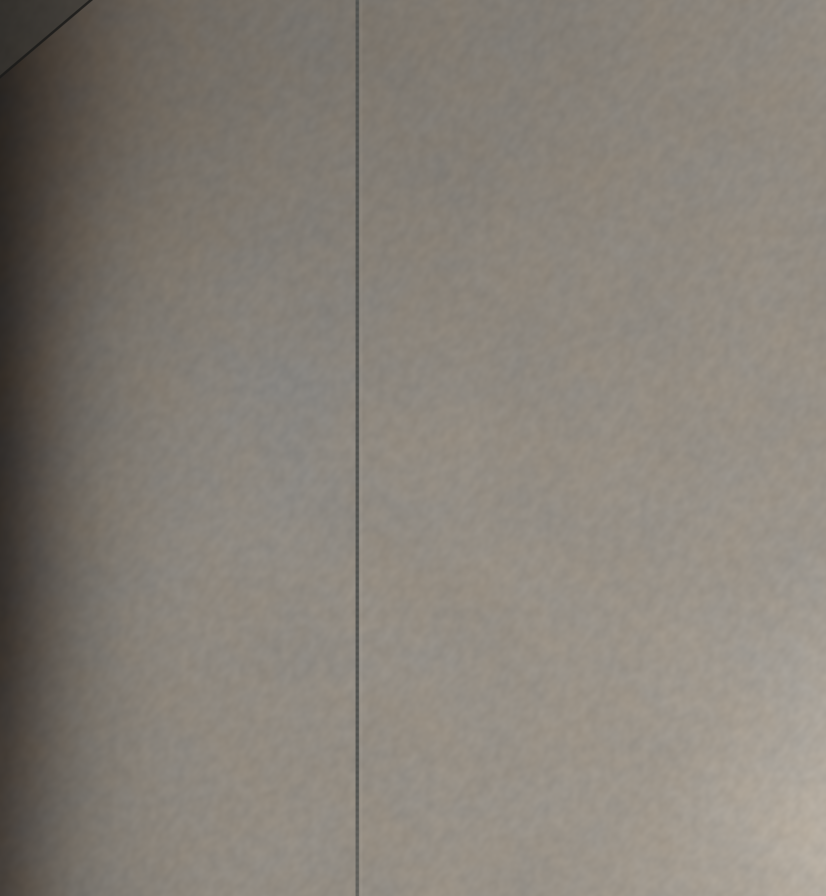
Give the GLSL for this texture, as a Shadertoy shader.

```glsl
// A matte stone wall split by one thin upright joint and a slanted corner seam.
// Light is built from smooth ramps: a shadow at the left, a dim top and a warm
// glow at the lower right; layered gradient noise adds mottling and grain.

#define STONE vec3(0.575, 0.549, 0.512)
#define SHADOW_TINT vec3(1.02, 0.965, 0.94)
#define JOINT_COLOR vec3(0.32, 0.325, 0.315)
#define JOINT_X 0.4325
#define JOINT_HALF_WIDTH 0.0016
#define SHADOW_WIDTH 0.092
#define SHADOW_DEPTH 0.64
#define TOP_DIMMING 0.22
#define GLOW 0.19
#define MOTTLE 0.035
#define GRAIN 0.045
#define ASPECT 0.921875

vec2 hashGradient(vec2 cell) {
    vec3 q = fract(cell.xyx * vec3(0.1031, 0.1030, 0.0973));
    q += dot(q, q.yzx + 33.33);
    float angle = 6.2831853 * fract((q.x + q.y) * q.z);
    return vec2(cos(angle), sin(angle));
}

float gradientNoise(vec2 p) {
    vec2 i = floor(p), f = p - i;
    vec2 w = f * f * f * (f * (f * 6.0 - 15.0) + 10.0);
    vec2 e = vec2(1.0, 0.0);
    float low = mix(dot(hashGradient(i), f),
                    dot(hashGradient(i + e.xy), f - e.xy), w.x);
    float high = mix(dot(hashGradient(i + e.yx), f - e.yx),
                     dot(hashGradient(i + e.xx), f - e.xx), w.x);
    return mix(low, high, w.y);
}

float fbm(vec2 p) {
    float sum = 0.0, amplitude = 0.6;
    for (int k = 0; k < 4; k++) {
        sum += amplitude * gradientNoise(p);
        p = mat2(1.6, 1.2, -1.2, 1.6) * p + 7.3;
        amplitude *= 0.5;
    }
    return sum;
}

float blob(vec2 p, vec2 center, vec2 radius) {
    vec2 d = (p - center) / radius;
    return exp(-dot(d, d));
}

// Coverage of a line with the given half width, smoothed over one pixel.
float stroke(float dist, float halfWidth, float pixel) {
    return 1.0 - smoothstep(halfWidth - 0.5 * pixel, halfWidth + pixel, abs(dist));
}

// Overall brightness relative to the stone colour.
float lighting(vec2 uv) {
    float light = 0.96 + 0.07 * uv.x;
    light -= TOP_DIMMING * smoothstep(0.35, 1.05, uv.y) * (1.0 - 0.75 * uv.x);
    light += GLOW * blob(uv, vec2(1.08, 0.06), vec2(0.22, 0.24));
    light += 0.04 * blob(uv, vec2(0.85, 0.0), vec2(0.5, 0.4));
    float width = SHADOW_WIDTH * (1.0 + 0.25 * smoothstep(0.6, 1.0, uv.y));
    float depth = SHADOW_DEPTH - 0.13 * (1.0 - smoothstep(0.0, 0.4, uv.y));
    return light * (1.0 - depth * exp(-pow(uv.x / width, 1.3)));
}

void mainImage(out vec4 fragColor, in vec2 fragCoord) {
    vec2 uv = fragCoord / iResolution.xy;
    vec2 p = uv * vec2(ASPECT, 1.0);
    float pixel = 1.0 / iResolution.y;

    // Base light, with a warmer tint in the dark
    float light = lighting(uv);
    vec3 color = STONE * light;
    color *= mix(SHADOW_TINT, vec3(1.0), smoothstep(0.35, 0.85, light));

    // Broad mottling and short slanted grain
    vec2 slanted = mat2(0.8, 0.6, -0.6, 0.8) * p;
    float mottle = fbm(p * 9.0);
    float grain = gradientNoise(slanted * vec2(85.0, 60.0))
                + 0.6 * gradientNoise(slanted * vec2(150.0, 115.0) + 19.0);
    color *= 1.0 + MOTTLE * mottle + GRAIN * grain;

    // Warm and cool drifts in hue, coolest beside the joint
    float warmth = 0.018 * fbm(p * 13.0 + 41.0)
                 + 0.008 * gradientNoise(slanted * 48.0 + 5.0);
    warmth -= 0.013 * blob(uv, vec2(0.34, 0.53), vec2(0.1, 0.16));
    warmth -= 0.006 * blob(uv, vec2(0.96, 0.27), vec2(0.08, 0.1));
    warmth += 0.007 * blob(uv, vec2(0.13, 0.85), vec2(0.14, 0.18));
    color += warmth * vec3(1.0, 0.1, -1.0);

    // Corner seam and the dim panel above it
    vec2 seamNormal = normalize(vec2(-0.086, 0.1016));
    float seam = dot(p - vec2(0.0, 0.914), seamNormal);
    float panel = smoothstep(-pixel, pixel, seam);
    vec3 panelColor = vec3(0.235, 0.225, 0.207) * (0.9 + 1.8 * p.x + GRAIN * grain);
    color = mix(color, panelColor, 0.8 * panel);
    color = mix(color, vec3(0.10, 0.10, 0.095), 0.85 * stroke(seam, 0.0011, pixel));

    // Upright joint with a fine bead and a faint pale rim
    float joint = (uv.x - JOINT_X) * ASPECT;
    float bead = 0.5 + 0.5 * sin(uv.y * 900.0);
    color += 0.02 * stroke(joint - 0.0045, 0.001, pixel);
    float fade = mix(0.75, 0.95, smoothstep(0.02, 0.15, uv.y));
    vec3 jointColor = JOINT_COLOR * (0.95 + 0.1 * bead);
    color = mix(color, jointColor, fade * stroke(joint, JOINT_HALF_WIDTH, pixel));

    fragColor = vec4(clamp(color, 0.0, 1.0), 1.0);
}
```
